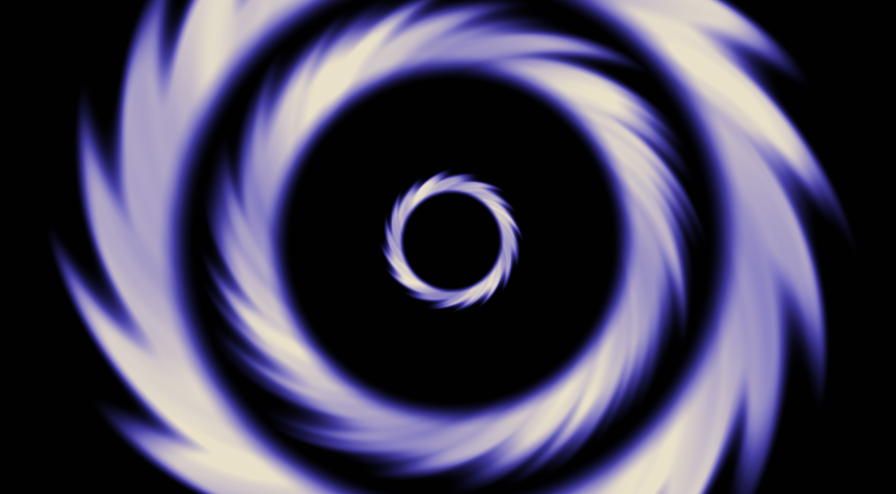
Reproduce this background procedurally as a Shadertoy shader.

```glsl
const vec2 CENTER = vec2(0.504, 0.512);   // fraction of the canvas
const float TEETH = 16.0;                 // flame tips per ring
const float TIP_ANGLE = -0.113;
const float LEAN = 2.3;                   // clockwise sweep of the flames
const float GLOW_LOBES = 4.0;             // cream patches per ring
const float GLOW_ANGLE = 0.48;
const float BODY_TONE = 0.83;
const float GLOW_TONE = 0.13;
const float STREAK_TONE = 0.20;

const vec3 BLACK = vec3(0.004, 0.004, 0.008);
const vec3 NAVY = vec3(0.11, 0.10, 0.31);
const vec3 INDIGO = vec3(0.26, 0.23, 0.63);
const vec3 VIOLET = vec3(0.50, 0.47, 0.76);
const vec3 LAVENDER = vec3(0.71, 0.67, 0.78);
const vec3 CREAM = vec3(0.91, 0.88, 0.79);

vec2 hashGradient(vec2 cell) {
    vec2 h = vec2(dot(cell, vec2(127.1, 311.7)), dot(cell, vec2(269.5, 183.3)));
    return 2.0 * fract(sin(h) * 43758.5) - 1.0;
}

float gradientNoise(vec2 p) {
    vec2 i = floor(p), f = fract(p);
    vec2 u = f * f * f * (f * (f * 6.0 - 15.0) + 10.0);
    vec2 e = vec2(0.0, 1.0);
    float low = mix(dot(hashGradient(i), f),
                    dot(hashGradient(i + e.yx), f - e.yx), u.x);
    float high = mix(dot(hashGradient(i + e.xy), f - e.xy),
                     dot(hashGradient(i + e.yy), f - e.yy), u.x);
    return mix(low, high, u.y);
}

// Tone of one ring: a smooth inner rim and a swept, toothed outer edge
float flameRing(float r, float angle, vec2 rim, float outer, float tooth, float fade, float ragged) {
    float sweep = LEAN * (r / outer - 1.0);
    float swept = angle + sweep;
    vec2 around = vec2(cos(swept), sin(swept));
    float broad = gradientNoise(around * 3.5 + r * 4.0);
    float fine = gradientNoise(around * 8.0 + 17.0 + r * 3.0);

    float wave = cos(TEETH * (swept - TIP_ANGLE));
    float edge = outer + tooth * wave + ragged * (broad + fine);
    float shape = smoothstep(rim.x, rim.y, r) * (1.0 - smoothstep(edge - fade, edge + fade, r));

    float lobes = cos(GLOW_LOBES * (angle + 0.5 * sweep - GLOW_ANGLE));
    return shape * (BODY_TONE + GLOW_TONE * lobes + STREAK_TONE * (broad + 0.6 * fine));
}

vec3 toneColor(float tone) {
    float t = clamp(tone, 0.0, 1.0) * 5.0;
    vec3 color = mix(BLACK, NAVY, clamp(t, 0.0, 1.0));
    color = mix(color, INDIGO, clamp(t - 1.0, 0.0, 1.0));
    color = mix(color, VIOLET, clamp(t - 2.0, 0.0, 1.0));
    color = mix(color, LAVENDER, clamp(t - 3.0, 0.0, 1.0));
    return mix(color, CREAM, clamp(t - 4.0, 0.0, 1.0));
}

void mainImage(out vec4 fragColor, in vec2 fragCoord) {
    // Polar coordinates in units of the canvas height
    vec2 p = (fragCoord - CENTER * iResolution.xy) / iResolution.y;
    float r = length(p);
    float angle = atan(p.y, p.x);

    // Small, middle and outer rings
    float tone = flameRing(r, angle, vec2(0.094, 0.108), 0.131, 0.004, 0.011, 0.004);
    tone = max(tone, flameRing(r, angle, vec2(0.325, 0.385), 0.460, 0.009, 0.045, 0.035));
    tone = max(tone, flameRing(r, angle, vec2(0.520, 0.600), 0.722, 0.042, 0.052, 0.035));

    fragColor = vec4(toneColor(tone), 1.0);
}
```
